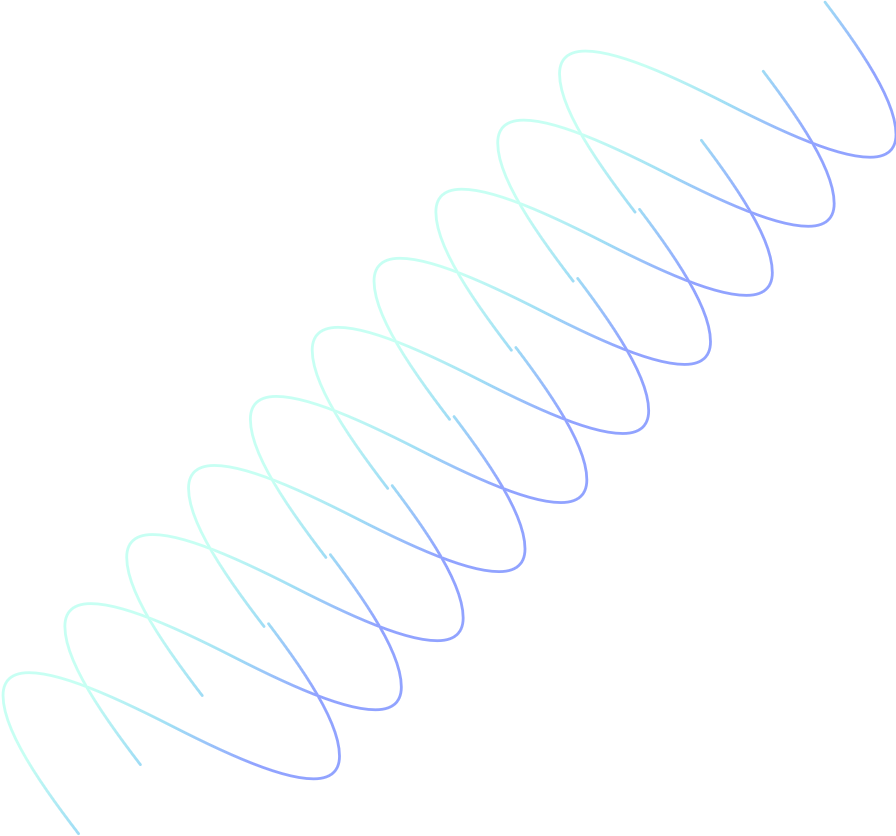
Reproduce this pattern procedurally as a WebGL 2 fragment shader.

```glsl
#version 300 es
precision highp float;

uniform vec2 u_resolution;
out vec4 outColor;

// Layout, in units of 1/768 of the canvas width
const float CANVAS_WIDTH = 768.0;
const int REPEATS = 10;
const vec2 FIRST_CENTER = vec2(146.8, 94.5);
const vec2 STEP = vec2(53.0, 59.2);
const vec2 HALF_EXTENT = vec2(148.0, 97.0);
const float LINE_WIDTH = 2.4;
const int SEGMENTS = 14;
const float RIGHT_TAIL_END = 0.96;

// Left half of the S curve, relative to its center
const vec2 CENTER_HANDLE = vec2(-50.0, 25.5);
const vec2 CREST_HANDLE_IN = vec2(-95.0, 45.5);
const vec2 CREST = vec2(-122.0, 45.5);
const vec2 CREST_HANDLE_OUT = vec2(-137.0, 45.5);
const vec2 SIDE_HANDLE_IN = vec2(-144.2, 38.5);
const vec2 SIDE = vec2(-144.2, 26.0);
const vec2 SIDE_HANDLE_OUT = vec2(-144.2, -4.0);
const vec2 TAIL_HANDLE = vec2(-112.0, -50.0);
const vec2 TAIL = vec2(-79.5, -92.5);

// Colors across the band
const vec3 PAPER = vec3(1.0);
const vec3 MINT = vec3(0.78, 1.0, 0.953);
const vec3 SKY = vec3(0.63, 0.87, 0.96);
const vec3 PERIWINKLE = vec3(0.57, 0.64, 1.0);
const float GRADIENT_REACH = 75.0;

float segmentDistance(vec2 p, vec2 a, vec2 b) {
    vec2 ab = b - a;
    float t = clamp(dot(p - a, ab) / dot(ab, ab), 0.0, 1.0);
    return length(p - a - ab * t);
}

vec2 bezier(vec2 a, vec2 b, vec2 c, vec2 d, float t) {
    float s = 1.0 - t;
    return s * s * s * a + 3.0 * s * t * (s * b + t * c) + t * t * t * d;
}

float bezierDistance(vec2 p, vec2 a, vec2 b, vec2 c, vec2 d, float tEnd) {
    float nearest = 1e5;
    vec2 previous = a;
    for (int i = 1; i <= SEGMENTS; i++) {
        vec2 next = bezier(a, b, c, d, tEnd * float(i) / float(SEGMENTS));
        nearest = min(nearest, segmentDistance(p, previous, next));
        previous = next;
    }
    return nearest;
}

float halfCurveDistance(vec2 p, float tailEnd) {
    float middle = bezierDistance(p, vec2(0.0), CENTER_HANDLE, CREST_HANDLE_IN, CREST, 1.0);
    float bend = bezierDistance(p, CREST, CREST_HANDLE_OUT, SIDE_HANDLE_IN, SIDE, 1.0);
    float tail = bezierDistance(p, SIDE, SIDE_HANDLE_OUT, TAIL_HANDLE, TAIL, tailEnd);
    return min(middle, min(bend, tail));
}

void main() {
    float pixel = CANVAS_WIDTH / u_resolution.x;
    vec2 p = gl_FragCoord.xy * pixel - FIRST_CENTER;

    // Nearest line among the repeats; the right half is the left half turned
    float nearest = 1e5;
    for (int i = 0; i < REPEATS; i++) {
        vec2 q = p - STEP * float(i);
        if (any(greaterThan(abs(q), HALF_EXTENT + pixel))) continue;
        nearest = min(nearest, halfCurveDistance(q, 1.0));
        nearest = min(nearest, halfCurveDistance(-q, RIGHT_TAIL_END));
    }

    // Gradient perpendicular to the direction of repetition
    vec2 across = normalize(vec2(STEP.y, -STEP.x));
    float shade = clamp(dot(p, across) / GRADIENT_REACH, -1.0, 1.0);
    vec3 ink = mix(SKY, shade < 0.0 ? MINT : PERIWINKLE, abs(shade));

    float coverage = clamp((0.5 * LINE_WIDTH - nearest) / pixel + 0.5, 0.0, 1.0);
    outColor = vec4(mix(PAPER, ink, coverage), 1.0);
}
```
